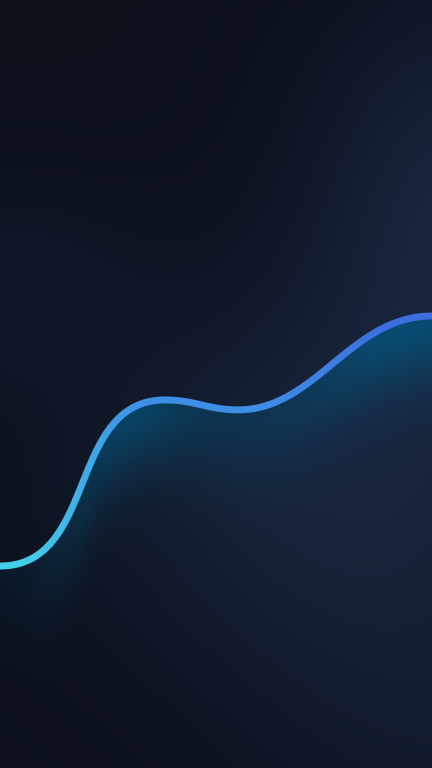
This background is drawn by a Shadertoy shader. Its source:

```glsl
const float ASPECT = 16.0 / 9.0;
const vec3 NIGHT = vec3(0.038, 0.057, 0.095);
const vec3 NAVY  = vec3(0.060, 0.090, 0.152);
const vec3 TEAL  = vec3(0.020, 0.315, 0.470);
const vec3 CYAN  = vec3(0.26, 0.82, 0.91);
const vec3 AZURE = vec3(0.24, 0.56, 0.90);
const vec3 ROYAL = vec3(0.24, 0.43, 0.87);

float bell(float x) {
    return exp(-x * x);
}

float softBlob(vec2 p, vec2 center, vec2 radius) {
    vec2 q = (p - center) / radius;
    return exp(-dot(q, q));
}

// Horizontal Bezier position, with level handles of length a and b
float easeX(float t, float a, float b) {
    float s = 1.0 - t;
    return 3.0 * t * s * s * a + 3.0 * t * t * s * (1.0 - b) + t * t * t;
}

// Height and slope of one curve segment
vec2 segment(float x, vec2 start, vec2 end, float a, float b) {
    vec2 span = end - start;
    float u = clamp((x - start.x) / span.x, 0.0, 1.0);
    float lo = 0.0, hi = 1.0;
    for (int i = 0; i < 16; i++) {
        float mid = 0.5 * (lo + hi);
        if (easeX(mid, a, b) < u) lo = mid;
        else hi = mid;
    }
    float t = 0.5 * (lo + hi);
    float s = 1.0 - t;
    float dx = 3.0 * s * s * a + 6.0 * t * s * (1.0 - a - b) + 3.0 * t * t * b;
    float rise = t * t * (3.0 - 2.0 * t);
    return vec2(start.y + span.y * rise, 6.0 * t * s * span.y / (dx * span.x));
}

vec2 waveLine(float x) {
    vec2 foot = vec2(0.0, 0.4676), crest = vec2(0.382, 0.852);
    vec2 dip = vec2(0.551, 0.829), peak = vec2(1.0, 1.0463);
    if (x < crest.x) return segment(x, foot, crest, 0.59, 0.59);
    if (x < dip.x) return segment(x, crest, dip, 0.40, 0.40);
    return segment(x, dip, peak, 0.40, 0.42);
}

vec3 backdrop(vec2 p) {
    float light = 0.90 * softBlob(p, vec2(1.08, 1.30), vec2(0.38, 0.50));
    light += 0.80 * softBlob(p, vec2(0.75, 0.65), vec2(0.60, 0.45));
    light += 0.35 * softBlob(p, vec2(0.00, 1.12), vec2(0.35, 0.25));
    light += 0.40 * softBlob(p, vec2(1.05, 0.10), vec2(0.50, 0.40));
    return NIGHT + NAVY * light;
}

// Teal light hanging under the line, brightest below its two shoulders
float underGlow(float x, float depth) {
    float strength = 0.10 + 0.30 * smoothstep(0.0, 0.3, x);
    strength += 0.35 * bell((x - 0.31) / 0.12);
    strength += 0.50 * bell((x - 0.93) / 0.17);
    return strength * bell(depth / 0.155);
}

vec3 lineColor(float x) {
    vec3 color = mix(CYAN, AZURE, smoothstep(0.0, 0.36, x));
    return mix(color, ROYAL, smoothstep(0.55, 0.95, x));
}

void mainImage(out vec4 fragColor, in vec2 fragCoord) {
    vec2 p = fragCoord / iResolution.xy * vec2(1.0, ASPECT);
    float pixel = ASPECT / iResolution.y;

    vec2 wave = waveLine(p.x);
    float offset = (p.y - wave.x) / sqrt(1.0 + wave.y * wave.y);
    vec3 color = backdrop(p);

    // Glow below the line
    float below = smoothstep(pixel, -pixel, offset);
    color = mix(color, TEAL, below * underGlow(p.x, wave.x - p.y));

    // Stroke
    float halfWidth = 0.0080;
    float stroke = smoothstep(0.7 * pixel, -0.7 * pixel, abs(offset) - halfWidth);
    color = mix(color, lineColor(p.x), stroke);

    fragColor = vec4(color, 1.0);
}
```
